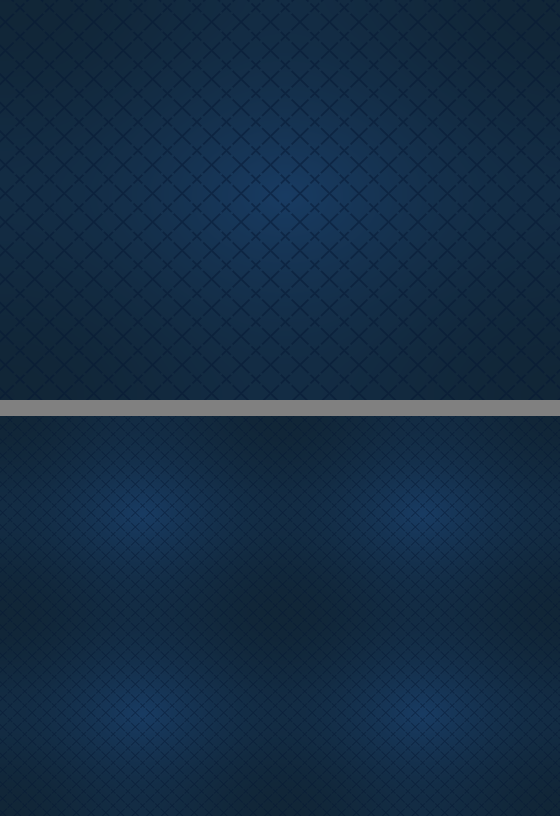
Top: one tile. Bottom: repeated 2 by 2.
A WebGL 2 fragment shader for this pattern:

```glsl
#version 300 es
precision highp float;
// Navy trellis of dashed diagonals under a soft central glow.
// Each cell joins a large cross at its corners to a small cross at its centre;
// whole cell counts and a sine-based glow make the canvas tile.

uniform vec2 u_resolution;
out vec4 fragColor;

const float PI = 3.14159265;
const vec2 CELLS = vec2(19.0, 14.0);        // repeats across and down
const vec2 CELL_SHIFT = vec2(0.18, 0.23);   // place of a large cross in its cell
const vec2 GLOW_CENTRE = vec2(0.51, 0.51);

const float LARGE_ARM = 0.285;              // arm reach along x or y, in cells
const float SMALL_ARM = 0.15;
const float LINE_WIDTH = 0.062;

const vec3 GLOW_BLUE = vec3(0.095, 0.232, 0.385);
const vec3 CORNER_BLUE = vec3(0.065, 0.147, 0.215);
const vec3 LINE_NAVY = vec3(0.02, 0.09, 0.20);
const float LINE_OPACITY = 0.5;

// Offset from the nearest lattice point, from -0.5 to 0.5
vec2 nearestOffset(vec2 p) {
    return fract(p + 0.5) - 0.5;
}

// Signed distance to a diagonal cross with square-cut ends
float crossDistance(vec2 p, float arm, float width) {
    vec2 q = abs(vec2(p.x + p.y, p.x - p.y)) * sqrt(0.5);
    float along = max(q.x, q.y) - arm * sqrt(2.0);
    float across = min(q.x, q.y) - 0.5 * width;
    return max(along, across);
}

// Smooth coverage of a shape, edge softened over one pixel
float coverage(float dist, float pixel) {
    return 1.0 - smoothstep(-0.6 * pixel, 0.6 * pixel, dist);
}

// Radial glow that wraps at all four edges
vec3 glowColour(vec2 uv, vec2 centre) {
    float radius = length(sin(PI * (uv - centre)));
    return mix(GLOW_BLUE, CORNER_BLUE, radius / sqrt(2.0));
}

void main() {
    vec2 uv = gl_FragCoord.xy / u_resolution;
    vec2 cell = uv * CELLS - CELL_SHIFT;
    float pixel = max(CELLS.x / u_resolution.x, CELLS.y / u_resolution.y);

    // Large crosses on the corners, small ones in the centres
    float large = crossDistance(nearestOffset(cell), LARGE_ARM, LINE_WIDTH);
    float small = crossDistance(nearestOffset(cell + 0.5), SMALL_ARM, LINE_WIDTH);
    float lines = coverage(min(large, small), pixel);

    vec3 colour = glowColour(uv, GLOW_CENTRE);
    colour = mix(colour, LINE_NAVY, lines * LINE_OPACITY);
    fragColor = vec4(colour, 1.0);
}
```
